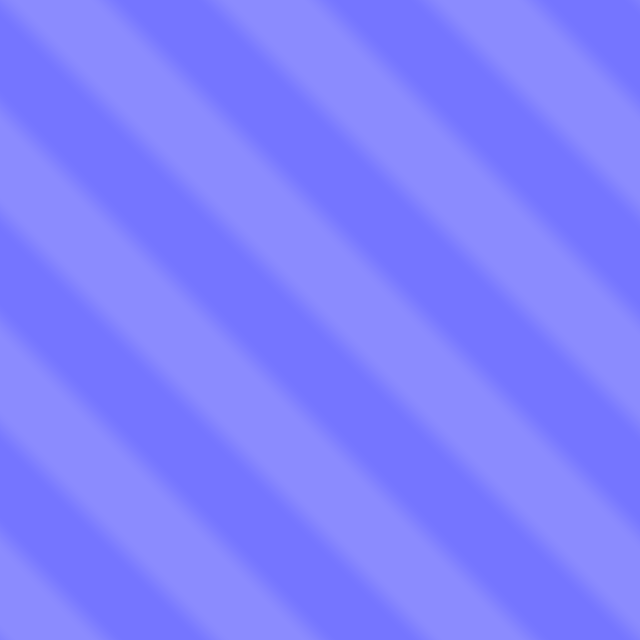
This pattern is drawn by a WebGL 2 fragment shader. Its source:

```glsl
#version 300 es
precision highp float;
// Soft diagonal stripes in two blues, falling from upper left to lower right.
// A triangle wave along x + y, three whole periods per side, is eased
// into equal light and dark bands, so the tile wraps on every edge.

uniform vec2 u_resolution;
out vec4 outColor;

// Signed distance to the nearest band edge, in periods: positive in light bands
float bandDistance(float phase) {
    return 0.25 - abs(fract(phase + 0.25) - 0.5);
}

void main() {
    vec2 uv = gl_FragCoord.xy / u_resolution;

    // Three stripes across and three down
    float edge = bandDistance(3.0 * (uv.x + uv.y));

    // Wide soft transition between the flat bands
    float light = smoothstep(-0.09, 0.09, edge);

    vec3 darkBlue = vec3(0.459, 0.459, 1.0);
    vec3 lightBlue = vec3(0.545, 0.545, 0.996);
    outColor = vec4(mix(darkBlue, lightBlue, light), 1.0);
}
```
